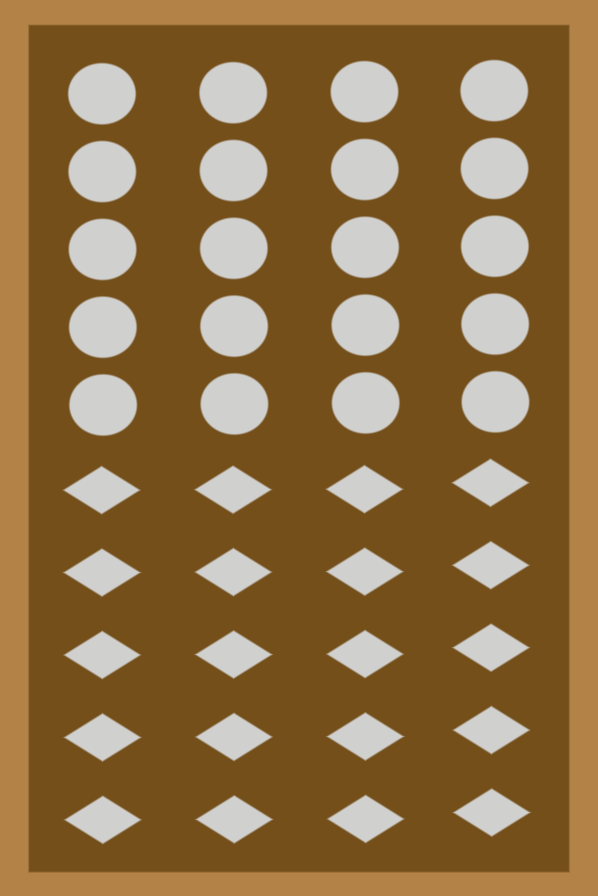
This pattern is drawn by a Shadertoy shader. Its source:

```glsl
// A tan-framed brown panel with rows of pale ovals above rows of pale diamonds.

const vec3 FRAME = vec3(0.70, 0.51, 0.275);
const vec3 PANEL = vec3(0.453, 0.31, 0.102);
const vec3 PALE = vec3(0.816, 0.814, 0.81);
const int COLUMNS = 4;
const int ROWS = 5;

float boxDistance(vec2 p, vec2 center, vec2 halfSize) {
    vec2 d = abs(p - center) - halfSize;
    return length(max(d, 0.0)) + min(max(d.x, d.y), 0.0);
}

float ovalDistance(vec2 p, vec2 radii) {
    float k = length(p / radii);
    return k * (k - 1.0) / max(length(p / (radii * radii)), 0.001);
}

float diamondDistance(vec2 p, vec2 radii) {
    return (dot(abs(p), 1.0 / radii) - 1.0) / length(1.0 / radii);
}

float coverage(float d, float softness) {
    return 1.0 - smoothstep(-softness, softness, d);
}

// Center of a grid cell; the grid leans slightly along both axes
vec2 cellCenter(vec2 cell, vec2 start, vec2 pitch, vec2 lean, vec2 lastShift) {
    float isLast = step(float(COLUMNS) - 1.5, cell.x);
    return start + cell * pitch + cell.yx * lean + isLast * lastShift;
}

float ovalGrid(vec2 p, vec2 radii) {
    float d = 10.0;
    for (int row = 0; row < ROWS; row++)
        for (int col = 0; col < COLUMNS; col++) {
            vec2 c = cellCenter(vec2(col, row), vec2(0.341, 0.314),
                vec2(0.439, 0.2605), vec2(0.001, -0.0035), vec2(-0.005, 0.0));
            d = min(d, ovalDistance(p - c, radii));
        }
    return d;
}

float diamondGrid(vec2 p, vec2 radii) {
    float d = 10.0;
    for (int row = 0; row < ROWS; row++)
        for (int col = 0; col < COLUMNS; col++) {
            vec2 c = cellCenter(vec2(col, row), vec2(0.340, 1.641),
                vec2(0.4395, 0.276), vec2(0.001, -0.0015), vec2(-0.018, -0.020));
            d = min(d, diamondDistance(p - c, radii));
        }
    return d;
}

void mainImage(out vec4 fragColor, in vec2 fragCoord) {
    // Canvas units: 2 wide, 3 tall, measured down from the top
    vec2 uv = fragCoord / iResolution.xy;
    vec2 p = vec2(uv.x, 1.0 - uv.y) * vec2(2.0, 3.0);
    float softness = max(0.0045, 2.25 / iResolution.y);

    // Frame and panel
    float panel = boxDistance(p, vec2(1.0, 1.502), vec2(0.904, 1.418));
    vec3 color = mix(FRAME, PANEL, coverage(panel, softness));

    // Pale shapes
    float shapes = min(ovalGrid(p, vec2(0.113, 0.1025)),
                       diamondGrid(p, vec2(0.128, 0.080)));
    color = mix(color, PALE, coverage(shapes, softness));

    fragColor = vec4(color, 1.0);
}
```
